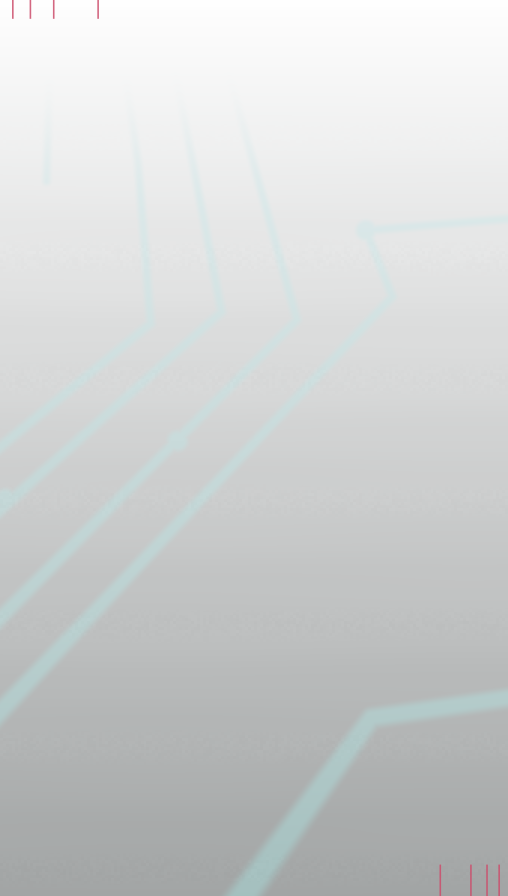
This background is drawn by a Shadertoy shader. Its source:

```glsl
// A pale grey fade crossed by bent, glowing teal traces, with red ticks in two corners.
// Traces are distances to line segments, widened and deepened toward the bottom;
// layered sines and a fine cell grain add faint horizontal bands.

const vec2 CANVAS = vec2(0.5664, 1.0);      // working space, in canvas heights
const vec3 GREY_TOP = vec3(0.997);
const vec3 GREY_BOTTOM = vec3(0.632, 0.643, 0.643);
const vec3 TRACE_TOP = vec3(0.915, 0.955, 0.960);
const vec3 TRACE_BOTTOM = vec3(0.645, 0.765, 0.760);
const vec3 TICK_RED = vec3(0.800, 0.300, 0.420);
const float TRACE_THIN = 0.0040;            // half width far away
const float TRACE_GROWTH = 0.0115;          // added half width at the bottom
const float TRACE_OPACITY = 0.88;
const float NODE_RADIUS = 0.011;
const float TICK_HALF_WIDTH = 0.0009;
const float TICK_LENGTH = 0.021;
const float BOTTOM_TICK_SCALE = 0.69;
const float BAND_STRENGTH = 0.0025;
const float GRAIN_STRENGTH = 0.012;
const float GRAIN_ROWS = 300.0;

float hash(vec2 cell) {
    vec3 h = fract(cell.xyx * vec3(0.1031, 0.1030, 0.0973));
    h += dot(h, h.yzx + 33.33);
    return fract((h.x + h.y) * h.z);
}

float segment(vec2 p, vec2 a, vec2 b) {
    vec2 pa = p - a, ba = b - a;
    return length(pa - ba * clamp(dot(pa, ba) / dot(ba, ba), 0.0, 1.0));
}

float bend(vec2 p, vec2 a, vec2 b, vec2 c) {
    return min(segment(p, a, b), segment(p, b, c));
}

// Distance to the nearest trace centre line
float traces(vec2 p) {
    float d = segment(p, vec2(0.055, 0.909), vec2(0.052, 0.798));
    d = min(d, segment(p, vec2(0.141, 0.909), vec2(0.154, 0.818)));
    d = min(d, bend(p, vec2(0.154, 0.818), vec2(0.168, 0.639), vec2(-0.05, 0.460)));
    d = min(d, bend(p, vec2(0.195, 0.922), vec2(0.247, 0.652), vec2(-0.05, 0.386)));
    d = min(d, bend(p, vec2(0.254, 0.922), vec2(0.331, 0.643), vec2(-0.05, 0.260)));
    d = min(d, bend(p, vec2(0.620, 0.760), vec2(0.408, 0.743), vec2(0.4375, 0.669)));
    d = min(d, segment(p, vec2(0.4375, 0.669), vec2(-0.05, 0.153)));
    return min(d, bend(p, vec2(0.620, 0.229), vec2(0.414, 0.199), vec2(0.235, -0.05)));
}

// Distance to the nearest junction centre
float nodes(vec2 p) {
    float d = distance(p, vec2(0.006, 0.443));
    d = min(d, distance(p, vec2(0.198, 0.508)));
    return min(d, distance(p, vec2(0.408, 0.743)));
}

// Four vertical ticks, measured inward from a corner
float ticks(vec2 p, float scale, float tickLength, float pixel) {
    vec4 gaps = abs(p.x - scale * vec4(0.0143, 0.0339, 0.0599, 0.1094));
    float d = min(min(gaps.x, gaps.y), min(gaps.z, gaps.w));
    float line = clamp((TICK_HALF_WIDTH - d) / pixel + 0.5, 0.0, 1.0);
    return line * clamp((tickLength - p.y) / pixel + 0.5, 0.0, 1.0);
}

void mainImage(out vec4 fragColor, in vec2 fragCoord) {
    vec2 p = fragCoord / iResolution.xy * CANVAS;
    float pixel = 1.0 / iResolution.y;
    float depth = 1.0 - p.y;

    // Vertical fade with faint uneven bands
    vec3 color = mix(GREY_TOP, GREY_BOTTOM, depth);
    float bands = sin(p.y * 47.0 + 0.6 * sin(p.x * 9.0)) + 0.6 * sin(p.y * 113.0 + 1.3);
    color += BAND_STRENGTH * bands * smoothstep(0.05, 0.3, depth);

    // Traces and junctions
    float width = TRACE_THIN + TRACE_GROWTH * depth * depth * depth;
    float softness = 0.0025 + 0.35 * width;
    float d = min(traces(p) - width, nodes(p) - NODE_RADIUS);
    float trace = 1.0 - smoothstep(-softness, softness, d);
    trace *= TRACE_OPACITY * smoothstep(0.07, 0.24, depth);
    color = mix(color, mix(TRACE_TOP, TRACE_BOTTOM, depth), trace);

    // Cell grain gathered in rows
    float rows = smoothstep(0.55, 1.0, sin(p.y * 46.0 + 0.2));
    float grain = hash(floor(p * GRAIN_ROWS)) - 0.5;
    color += GRAIN_STRENGTH * grain * rows * smoothstep(0.1, 0.3, depth);

    // Corner ticks
    float marks = ticks(vec2(p.x, depth), 1.0, TICK_LENGTH, pixel);
    vec2 fromRight = vec2(CANVAS.x - p.x, p.y);
    marks = max(marks, ticks(fromRight, BOTTOM_TICK_SCALE, TICK_LENGTH * 1.67, pixel));
    color = mix(color, TICK_RED, 0.85 * marks);

    fragColor = vec4(clamp(color, 0.0, 1.0), 1.0);
}
```
